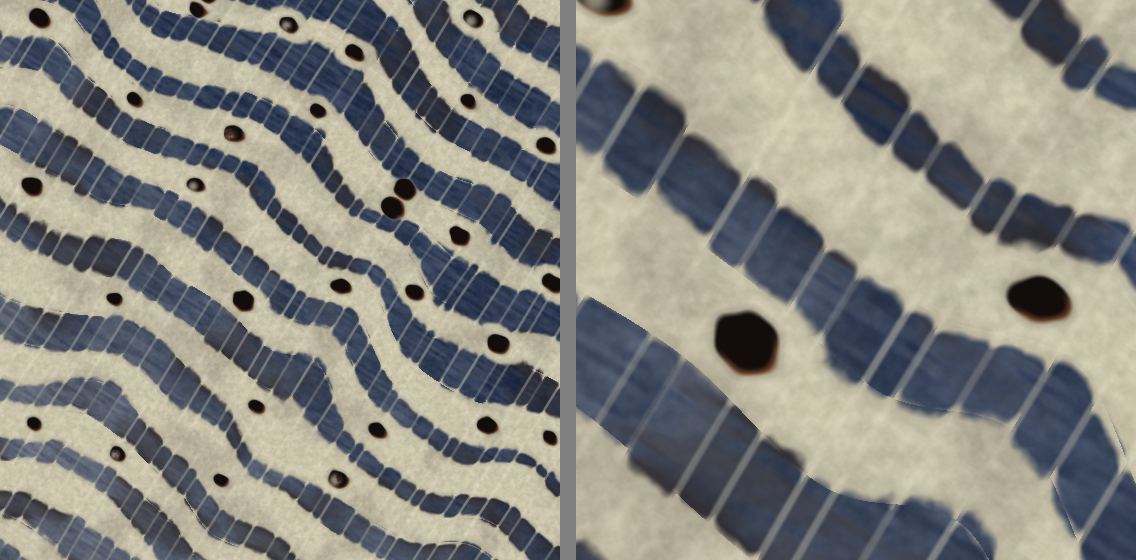
Left: the whole. Right: its middle third, enlarged.
Reproduce this texture procedurally as a Shadertoy shader.

```glsl
#define BAND_PERIOD 0.118
#define BAND_ANGLE -0.56
#define BLUE_HALF_WIDTH 0.225
#define RAY_SPACING 0.033
#define RAY_WIDTH 0.0021
#define PORE_CELL 0.17
#define PORE_SHARE 0.75
#define EDGE_BLUR 0.0038
#define GRAIN 0.13

const vec3 CREAM = vec3(0.79, 0.77, 0.67);
const vec3 CREAM_SHADE = vec3(0.64, 0.61, 0.54);
const vec3 DEEP_BLUE = vec3(0.18, 0.23, 0.325);
const vec3 PALE_BLUE = vec3(0.36, 0.39, 0.45);
const vec3 BROWN_BLACK = vec3(0.17, 0.14, 0.14);
const vec3 RAY_COLOUR = vec3(0.62, 0.62, 0.59);
const vec3 PORE_DARK = vec3(0.07, 0.05, 0.045);
const vec3 PORE_RUST = vec3(0.43, 0.26, 0.16);

float hash(vec2 p) {
    return fract(sin(dot(p, vec2(127.1, 311.7))) * 43758.5);
}

float noise(vec2 p) {
    vec2 i = floor(p), f = fract(p);
    f = f * f * (3.0 - 2.0 * f);
    return mix(mix(hash(i), hash(i + vec2(1, 0)), f.x),
               mix(hash(i + vec2(0, 1)), hash(i + vec2(1, 1)), f.x), f.y);
}

float fbm(vec2 p) {
    return 0.55 * noise(p) + 0.3 * noise(p * 2.1 + 5.3) + 0.15 * noise(p * 4.3 + 9.1);
}

// Band coordinate: whole numbers lie on the middle of the cream bands
float bandField(vec2 q) {
    return q.y / BAND_PERIOD + 1.1 * (noise(q * vec2(4.0, 3.0)) - 0.5)
         + 0.4 * (noise(q * vec2(10.0, 5.0) + 7.0) - 0.5);
}

// Pore centre, pulled onto the middle of the closest cream band
vec2 poreCentre(vec2 cell) {
    vec2 jitter = vec2(hash(cell + 3.1), hash(cell + 8.7)) - 0.5;
    vec2 c = (cell + 0.5 + 0.6 * jitter) * PORE_CELL;
    float band = floor(bandField(c) + 0.5);
    for (int i = 0; i < 4; i++) c.y -= 0.8 * (bandField(c) - band) * BAND_PERIOD;
    return c;
}

void mainImage(out vec4 fragColor, in vec2 fragCoord) {
    vec2 p = fragCoord / iResolution.y;
    float ca = cos(BAND_ANGLE), sa = sin(BAND_ANGLE);
    vec2 q = vec2(ca * p.x + sa * p.y, -sa * p.x + ca * p.y);

    // Rays across the bands, and the strip of tissue between two rays
    float along = (q.x + 0.012 * noise(q * 5.0)) / RAY_SPACING;
    float rayId = floor(along + 0.5);
    float rayOffset = along - rayId - 0.6 * (hash(vec2(rayId, 2.0)) - 0.5);
    float stripId = rayId + step(0.0, rayOffset);
    float rayDist = abs(rayOffset) * RAY_SPACING;
    float rayStrength = mix(0.25, 1.0, noise(vec2(rayId * 7.3, q.y * 7.0)));
    float ray = rayStrength * (1.0 - smoothstep(RAY_WIDTH * 0.4, RAY_WIDTH * 1.8, rayDist));

    // Signed distance to the blue bands, with stepped and rounded strip ends
    float f = bandField(q);
    float corner = p.x + p.y;
    float halfWidth = BLUE_HALF_WIDTH + 0.3 * (noise(q * vec2(4.0, 8.0) + 21.0) - 0.5)
                    + 0.14 * smoothstep(1.1, 1.6, corner);
    float blueDist = (abs(fract(f) - 0.5) - halfWidth) * BAND_PERIOD;
    blueDist += 0.009 * (hash(vec2(stripId, floor(f * 2.0 + 0.5))) - 0.5);
    blueDist += 0.005 * exp(-pow(rayDist / 0.004, 2.0));
    blueDist += 0.008 * (fbm(q * 60.0) - 0.5);

    // Nearest pore, and the cream tissue around every pore
    vec2 poreLocal = vec2(1.0), home = floor(q / PORE_CELL);
    float poreDist = 1.0, poreSeed = 0.0;
    for (int j = -1; j <= 1; j++)
    for (int i = -1; i <= 1; i++) {
        vec2 cell = home + vec2(i, j);
        if (hash(cell + 0.37) > PORE_SHARE) continue;
        float seed = hash(cell + 15.2);
        float radius = mix(0.012, 0.021, hash(cell + 4.6));
        vec2 d = q - poreCentre(cell);
        float island = length(d * vec2(0.65, 1.0)) - radius - 0.012;
        blueDist = max(blueDist, -island + 0.012 * (fbm(q * 40.0) - 0.5));
        if (seed > 0.88) d.y = abs(d.y) - radius * 0.98;
        float dist = length(d * vec2(0.9, 1.2)) - radius + 0.006 * (noise(q * 70.0) - 0.5);
        if (dist < poreDist) {
            poreDist = dist;
            poreLocal = d / radius;
            poreSeed = seed;
        }
    }

    // Granular cream tissue
    float grain = fbm(q * 150.0) - 0.5;
    vec3 cream = mix(CREAM, CREAM_SHADE, 0.55 * smoothstep(0.45, 0.8, fbm(q * 14.0 + 3.0)));
    cream += GRAIN * grain + 0.03 * ray;
    cream = mix(cream, CREAM_SHADE, 0.4 * smoothstep(0.012, 0.0, blueDist));

    // Fibrous blue tissue, paler at the lower left, with brown-black patches
    float fibre = noise(q * vec2(28.0, 190.0)) - 0.5;
    float haze = smoothstep(1.35, 0.2, corner + 0.5 * (fbm(q * 9.0) - 0.5));
    vec3 blue = mix(DEEP_BLUE, PALE_BLUE, haze);
    blue += 0.11 * fibre + 0.07 * (hash(vec2(stripId, floor(f))) - 0.5) + 0.08 * grain;
    float stain = smoothstep(0.5, 0.72, fbm(q * vec2(7.0, 9.0) + 31.0) + 0.22 * fibre);
    blue = mix(blue, BROWN_BLACK, stain * (0.45 + 0.3 * smoothstep(-0.018, 0.0, blueDist)));
    blue = mix(blue, RAY_COLOUR, 0.75 * ray);

    vec3 colour = mix(blue, cream, smoothstep(-EDGE_BLUR, EDGE_BLUR, blueDist));

    // Pores: open and dark with a rusty wall, or plugged with grey-tan matter
    float wall = smoothstep(-0.006, 0.0, poreDist) * smoothstep(-0.3, 0.7, poreLocal.x - poreLocal.y);
    vec3 pore = mix(PORE_DARK, PORE_RUST, wall);
    vec3 plug = mix(CREAM_SHADE * 0.85, PORE_RUST * 0.7, smoothstep(0.4, 0.7, fbm(q * 90.0)));
    float plugged = step(poreSeed, 0.3) * smoothstep(0.9, 0.1, length(poreLocal - vec2(-0.2, -0.3)));
    pore = mix(pore, plug, plugged);
    colour = mix(colour, CREAM_SHADE * 0.85, 0.45 * smoothstep(0.007, 0.0, poreDist));
    colour = mix(colour, pore, smoothstep(0.002, -0.002, poreDist));

    fragColor = vec4(clamp(colour, 0.0, 1.0), 1.0);
}
```
